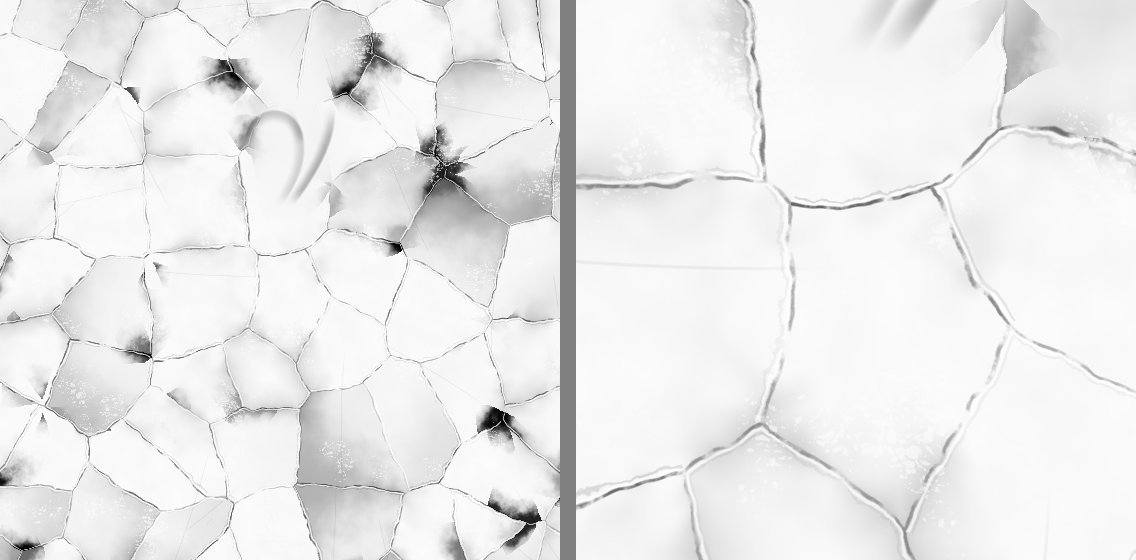
Left, the full canvas; right, a detail of the centre.
Reproduce this texture procedurally as a three.js fragment shader.

```glsl
varying vec2 vUv;

const float PLATES = 7.2;
const float PAPER = 0.978;
const float INK = 0.03;

struct Plate {
  vec2 id;
  vec2 neighbour;
  vec2 third;
  vec2 offset;
  float edge;
  float corner;
};

float hash(vec2 p) {
  return fract(sin(dot(p, vec2(127.1, 311.7))) * 43758.5);
}

vec2 hash2(vec2 p) {
  return vec2(hash(p), hash(p + 19.7));
}

// Layered sines, centred on 0.5
float clouds(vec2 p) {
  float sum = 0.0;
  float amp = 0.5;
  for (int i = 0; i < 5; i++) {
    p = mat2(0.8, 0.6, -0.6, 0.8) * p * 1.9 + 1.3;
    sum += amp * sin(p.x + 1.7 * sin(p.y)) * cos(p.y + 1.3 * sin(p.x));
    amp *= 0.6;
  }
  return 0.5 + 0.6 * sum;
}

vec2 seed(vec2 cell) {
  return cell + 0.5 + 0.96 * (hash2(cell) - 0.5);
}

// Cellular plates with distances to the two closest borders
Plate findPlate(vec2 p) {
  Plate plate;
  vec2 base = floor(p);
  float nearest = 9.0;
  for (int k = 0; k < 9; k++) {
    vec2 cell = base + vec2(mod(float(k), 3.0), floor((float(k) + 0.5) / 3.0)) - 1.0;
    vec2 r = seed(cell) - p;
    if (dot(r, r) < nearest) {
      nearest = dot(r, r);
      plate.id = cell;
      plate.offset = r;
    }
  }
  plate.edge = 9.0;
  plate.corner = 9.0;
  plate.neighbour = plate.id;
  for (int y = -2; y <= 2; y++) {
    for (int x = -2; x <= 2; x++) {
      vec2 cell = plate.id + vec2(float(x), float(y));
      vec2 r = seed(cell) - p;
      vec2 gap = r - plate.offset;
      if (dot(gap, gap) < 0.0001) continue;
      float d = dot(0.5 * (r + plate.offset), normalize(gap));
      if (d < plate.edge) {
        plate.corner = plate.edge;
        plate.third = plate.neighbour;
        plate.edge = d;
        plate.neighbour = cell;
      } else if (d < plate.corner) {
        plate.corner = d;
        plate.third = cell;
      }
    }
  }
  return plate;
}

// Grey wash that deepens towards one side of some plates
float plateWash(Plate plate, float grain) {
  float amount = smoothstep(0.4, 0.95, hash(plate.id + 3.1));
  float angle = 6.283 * hash(plate.id + 8.4);
  float along = dot(plate.offset, vec2(cos(angle), sin(angle)));
  float ramp = smoothstep(-0.4, 0.6, along + 0.9 * (grain - 0.5));
  return 0.28 * amount * (0.15 + 0.85 * ramp);
}

// Dark stain around a few junctions, uneven between plates
float junctionStain(Plate plate, float grain) {
  vec2 key = plate.id + plate.neighbour + plate.third;
  float strength = smoothstep(0.76, 0.88, hash(key + 5.3));
  strength *= mix(0.15, 1.0, smoothstep(0.1, 0.7, hash(plate.id + key)));
  float d = length(vec2(1.1 * plate.edge, 0.85 * plate.corner)) + 0.3 * (grain - 0.5);
  float halo = 1.0 - smoothstep(0.0, 0.46, d);
  float core = 1.0 - smoothstep(0.08, 0.27, d);
  return strength * mix(0.5 * halo, 1.0, core);
}

float line(float d, float width) {
  return 1.0 - smoothstep(0.2 * width, width, abs(d));
}

float specks(vec2 p, float density) {
  vec2 cell = floor(p);
  float radius = 0.6 * density * hash(cell + 2.9);
  float d = length(fract(p) - 0.3 - 0.4 * hash2(cell));
  return 1.0 - smoothstep(radius - 0.2, radius + 0.05, d + 0.05);
}

float scratches(vec2 uv) {
  float sum = 0.0;
  for (int i = 0; i < 24; i++) {
    vec2 key = vec2(float(i), 7.0);
    float angle = 6.283 * hash(key + 1.7);
    vec2 dir = vec2(cos(angle), sin(angle));
    vec2 q = uv - hash2(key);
    float along = dot(q, dir);
    float across = dot(q, vec2(-dir.y, dir.x)) + 0.3 * along * along;
    float reach = 0.04 + 0.1 * hash(key + 4.2);
    sum += line(across, 0.0015) * (1.0 - smoothstep(0.5 * reach, reach, abs(along)));
  }
  return min(sum, 1.0);
}

// One-sided brush folds: a bent upright and an arch
float fold(vec2 uv, float foot, float bend, float turn) {
  float t = (uv.y - 0.63) / 0.17;
  float d = uv.x - foot - bend * sin(turn * t);
  float side = smoothstep(-0.02, 0.0, d) * (1.0 - smoothstep(0.0, 0.006, d));
  return side * smoothstep(0.0, 0.2, t) * (1.0 - smoothstep(0.7, 1.1, t));
}

float arch(vec2 q) {
  float d = length(q);
  return smoothstep(0.6, 1.0, d) * (1.0 - smoothstep(1.0, 1.1, d)) * smoothstep(-0.1, 0.4, q.y);
}

void main() {
  vec2 uv = vUv;
  float broad = clouds(uv * 4.0);
  float fine = clouds(uv * 17.0 + 3.0);
  float rough = clouds(uv * 48.0 + 9.0);
  vec2 warp = 0.025 * vec2(broad - 0.5, clouds(uv.yx * 5.0) - 0.5)
            + 0.003 * vec2(rough - 0.5, fine - 0.5);
  Plate plate = findPlate((uv + warp) * PLATES + 3.0);
  float edge = plate.edge / PLATES;
  float edgeKey = hash(plate.id + plate.neighbour + 0.6);
  float smear = 1.0 - smoothstep(0.06, 0.12, length((uv - vec2(0.53, 0.73)) * vec2(1.0, 0.75)));
  float detail = 1.0 - smear;

  // Washes, border grime and stains
  float tone = PAPER + 0.02 * (fine - 0.5);
  tone -= plateWash(plate, mix(broad, fine, 0.4));
  tone -= 0.16 * exp(-edge * 55.0) * smoothstep(0.5, 0.8, broad);
  tone = mix(tone, INK, junctionStain(plate, mix(fine, rough, 0.3)));
  tone = mix(tone, 0.965, 0.92 * smear);
  tone -= 0.26 * fold(uv, 0.52, 0.075, 1.57) + 0.14 * fold(uv, 0.5, 0.04, 2.6);
  tone -= 0.18 * arch((uv - vec2(0.49, 0.745)) / vec2(0.05, 0.055));

  // Scratches and clustered white specks
  tone -= 0.05 * detail * scratches(uv);
  float cluster = smoothstep(0.48, 0.85, clouds(uv * 8.0 + 21.0)) * detail;
  vec2 flake = uv + 0.012 * vec2(rough, fine);
  float white = max(specks(flake * 130.0, cluster), specks(flake * 230.0 + 5.0, cluster));
  tone = mix(tone, 0.99, 0.6 * white);

  // Thin dark crack with a pale rim on one side
  float crack = line(edge, 0.0018) * mix(0.15, 0.65, edgeKey) * smoothstep(0.15, 0.7, rough);
  float rimSide = step(hash(plate.id), hash(plate.neighbour));
  float rim = line(edge - 0.0025 - 0.002 * (fine - 0.5), 0.0016) * rimSide;
  float outer = line(edge - 0.0045 - 0.005 * (rough - 0.5), 0.0014) * rimSide;
  tone = mix(tone, 1.0, 0.7 * rim * detail);
  tone -= 0.13 * outer * edgeKey * detail;
  tone = mix(tone, INK, crack * detail);

  gl_FragColor = vec4(vec3(clamp(tone, 0.0, 1.0)), 1.0);
}
```
